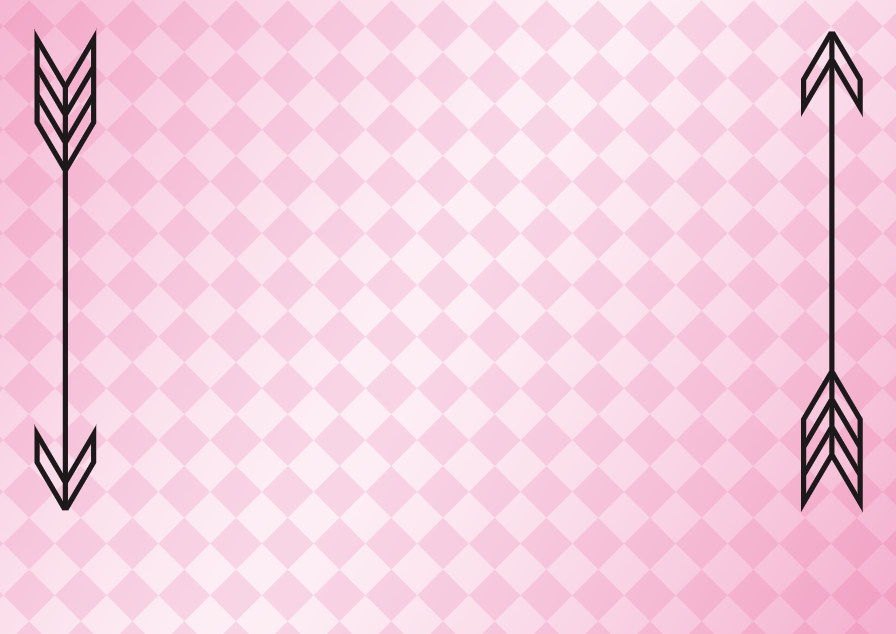
A WebGL 1 fragment shader for this background:

```glsl
precision highp float;
// Pink harlequin backdrop with two dark feathered arrows, one pointing down and one up.
// A diagonal sheen tints a repeated diamond grid; a single arrow, built from slanted
// bands in mirrored coordinates, is turned half a revolution to make the second.

uniform vec2 u_resolution;

// Lengths are in canvas heights, with y running down from the top edge.
#define TILE 0.0816
#define TILE_CENTER vec2(0.0459, 0.0414)
#define SHEEN_CENTER vec2(0.672, 0.478)
#define SHEEN_AXIS vec2(0.861, 0.508)
#define SHEEN_REACH 0.87
#define TURN_CENTER vec2(0.7076, 0.4273)
#define SHAFT_X 0.1031
#define VANE_WIDTH 0.0446
#define VANE_SLOPE 1.7
#define BARB_GAP 0.0438
#define STROKE 0.0041

const vec3 LIGHT_MID = vec3(0.992, 0.935, 0.960);
const vec3 LIGHT_EDGE = vec3(0.957, 0.695, 0.812);
const vec3 DARK_MID = vec3(0.973, 0.835, 0.900);
const vec3 DARK_EDGE = vec3(0.950, 0.630, 0.765);
const vec3 INK = vec3(0.115, 0.095, 0.100);

// Coverage of a shape from its signed distance, one pixel soft.
float cover(float dist) {
  return clamp(0.5 - dist * u_resolution.y, 0.0, 1.0);
}

// Signed distance to the diamond in the nearest grid cell.
float diamondDistance(vec2 p) {
  vec2 cell = abs(mod(p - TILE_CENTER + 0.5 * TILE, TILE) - 0.5 * TILE);
  return (cell.x + cell.y - 0.5 * TILE) * 0.7071;
}

// Outlined pair of vanes; q.x is the distance from the shaft.
// Barbs repeat from height "first" over "gaps" intervals, cut flat at "cap".
float vaneDistance(vec2 q, float first, float gaps, float cap) {
  float slantLength = length(vec2(1.0, VANE_SLOPE));
  float slant = q.y + VANE_SLOPE * q.x - first;
  float halfSpan = 0.5 * gaps * BARB_GAP;
  float barb = abs(mod(slant + 0.5 * BARB_GAP, BARB_GAP) - 0.5 * BARB_GAP);
  float lines = min(barb / slantLength, abs(q.x - VANE_WIDTH)) - STROKE;
  float band = (abs(slant - halfSpan) - halfSpan) / slantLength - STROKE;
  float side = q.x - VANE_WIDTH - STROKE;
  return max(max(lines, band), max(side, q.y - cap));
}

// Feathers above, shaft, and barbed head below.
float arrowDistance(vec2 p) {
  vec2 q = vec2(abs(p.x - SHAFT_X), p.y);
  float feathers = vaneDistance(q, 0.1375, 3.0, 0.2715);
  float head = vaneDistance(q, 0.7610, 1.0, 0.8050);
  float shaft = max(q.x - STROKE, abs(q.y - 0.4690) - 0.3360);
  return min(shaft, min(feathers, head));
}

void main() {
  vec2 p = vec2(gl_FragCoord.x, u_resolution.y - gl_FragCoord.y) / u_resolution.y;

  // Diamonds tinted by the diagonal sheen
  float offset = abs(dot(p - SHEEN_CENTER, SHEEN_AXIS)) / SHEEN_REACH;
  float tint = pow(min(offset, 1.0), 1.4);
  vec3 lightPink = mix(LIGHT_MID, LIGHT_EDGE, tint);
  vec3 darkPink = mix(DARK_MID, DARK_EDGE, tint);
  vec3 color = mix(lightPink, darkPink, cover(diamondDistance(p)));

  // The right half sees the arrow turned upside down
  vec2 turned = p.x > TURN_CENTER.x ? 2.0 * TURN_CENTER - p : p;
  color = mix(color, INK, cover(arrowDistance(turned)));

  gl_FragColor = vec4(color, 1.0);
}
```
